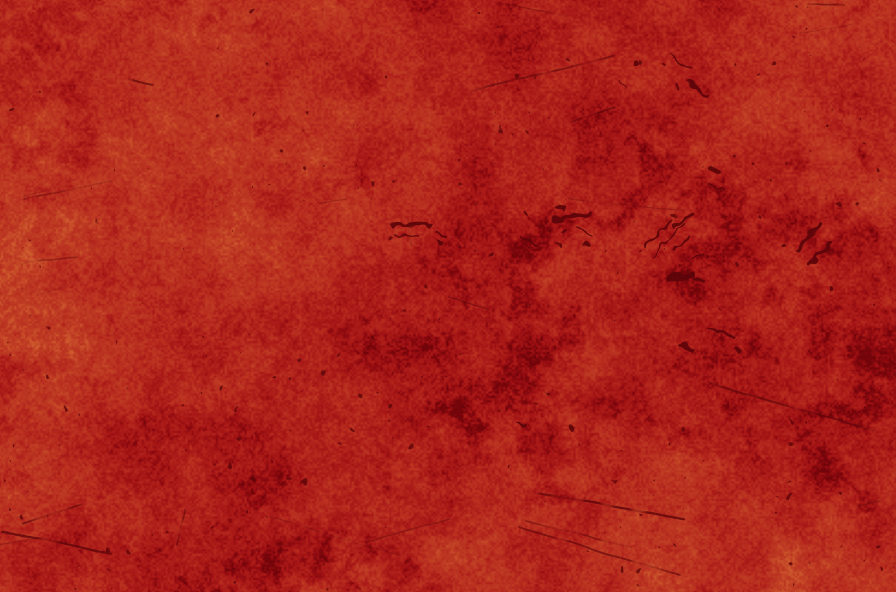
Give the GLSL for this texture, as a WebGL 2 fragment shader.

```glsl
#version 300 es
precision highp float;

#define SEED 17.0
#define CLOUD_AMOUNT 0.60
#define MOTTLE_AMOUNT 0.38
#define GRAIN_AMOUNT 0.42
#define STAIN_AMOUNT 1.25
#define TONE_OFFSET 0.16
#define SCRATCHES 26
#define FLECKS 44
#define FLECKS_PER_CLUSTER 4
#define SPECK_CELLS 34.0
#define MARK_COLOR vec3(0.36, 0.015, 0.035)

uniform vec2 u_resolution;
out vec4 fragColor;

const vec3 TONES[7] = vec3[7](
    vec3(0.45, 0.02, 0.04), vec3(0.56, 0.04, 0.06), vec3(0.64, 0.08, 0.08),
    vec3(0.68, 0.12, 0.10), vec3(0.72, 0.18, 0.12), vec3(0.75, 0.24, 0.14),
    vec3(0.81, 0.36, 0.18));
const float STOPS[7] = float[7](-2.3, -1.55, -0.84, -0.05, 0.84, 1.9, 3.2);

float hash(vec2 p) {
    vec3 q = fract(p.xyx * 0.1031);
    q += dot(q, q.yzx + 33.33);
    return fract((q.x + q.y) * q.z);
}

vec2 hash2(float i, float salt) {
    return vec2(hash(vec2(i, salt + SEED)), hash(vec2(i + 71.0, salt + SEED)));
}

float noise(vec2 p) {
    vec2 cell = floor(p), f = fract(p);
    f = f * f * (3.0 - 2.0 * f);
    return mix(mix(hash(cell), hash(cell + vec2(1, 0)), f.x),
               mix(hash(cell + vec2(0, 1)), hash(cell + vec2(1, 1)), f.x), f.y);
}

float fbm(vec2 p) {
    float sum = 0.0, total = 0.0, amp = 1.0;
    for (int i = 0; i < 5; i++) {
        sum += amp * noise(p);
        total += amp;
        amp *= 0.55;
        p = mat2(1.6, 1.2, -1.2, 1.6) * p + 19.7;
    }
    return sum / total;
}

// Distance to a segment given by centre, direction and half length
float segment(vec2 p, vec2 centre, vec2 dir, float halfLen) {
    vec2 d = p - centre;
    return length(d - dir * clamp(dot(d, dir), -halfLen, halfLen));
}

float softSpot(vec2 p, vec2 centre, vec2 radius) {
    vec2 d = (p - centre) / radius;
    return exp(-dot(d, d));
}

vec3 toneRamp(float z) {
    vec3 color = TONES[0];
    for (int i = 1; i < 7; i++)
        color = mix(color, TONES[i], clamp((z - STOPS[i - 1]) / (STOPS[i] - STOPS[i - 1]), 0.0, 1.0));
    return color;
}

void main() {
    float px = 1.0 / u_resolution.y;
    vec2 p = gl_FragCoord.xy * px;
    float aspect = u_resolution.x * px;
    vec2 warp = vec2(fbm(p * 7.0 + SEED), fbm(p * 7.0 + 43.0)) - 0.5;

    // Worn paint: broad clouds, mottling and fine grain
    float cloud = (fbm(p * 2.3 + warp * 0.6 + SEED) - 0.5) / 0.121;
    float mottle = (fbm(p * 15.0 + SEED * 2.0) - 0.5) / 0.121;
    float grain = (noise(p * 270.0) + 0.7 * noise(p * 131.0 + 9.0) - 0.85) / 0.26;
    float tone = TONE_OFFSET + CLOUD_AMOUNT * cloud + MOTTLE_AMOUNT * mottle + GRAIN_AMOUNT * grain;
    tone += 0.6 * smoothstep(0.22, 0.0, min(p.x, p.y));

    // Ragged dark stains
    float band = softSpot(p, vec2(0.68 * aspect, 0.25), vec2(0.42, 0.09))
               + softSpot(p, vec2(0.09 * aspect, 0.60), vec2(0.17, 0.10))
               + softSpot(p, vec2(0.97 * aspect, 0.50), vec2(0.11, 0.14));
    float spread = fbm(p * 3.4 + warp + 61.0) + 0.13 * band;
    float ragged = fbm(p * 26.0 + 5.0) - 0.5;
    tone -= STAIN_AMOUNT * smoothstep(0.0, 0.2, spread + 0.75 * ragged - 0.58);

    // Thin broken scratches, mostly near level
    float marks = 0.0;
    float gaps = smoothstep(0.3, 0.55, noise(p * 38.0 + 3.0));
    for (int i = 0; i < SCRATCHES; i++) {
        float id = float(i);
        vec2 centre = hash2(id, 3.0) * vec2(aspect, 1.0), r = hash2(id, 8.0), s = hash2(id, 12.0);
        float angle = (r.x - 0.5) * 0.7 + (s.x > 0.8 ? 1.5 : 0.0);
        float halfLen = mix(0.02, 0.15, r.y * r.y);
        float d = segment(p + warp * 0.012, centre, vec2(cos(angle), sin(angle)), halfLen);
        float width = mix(0.0006, 0.0017, s.y);
        float line = 1.0 - smoothstep(width - 0.5 * px, width + 0.8 * px, d);
        marks = max(marks, line * mix(0.25, 0.8, s.y) * mix(0.35, 1.0, gaps));
    }

    // Clustered chips and short strokes with torn rims
    vec2 torn = p + 0.009 * (vec2(noise(p * 95.0), noise(p * 95.0 + 31.0)) - 0.5);
    for (int i = 0; i < FLECKS; i++) {
        float id = float(i), cluster = float(i / FLECKS_PER_CLUSTER);
        vec2 home = hash2(cluster, 21.0), r = hash2(id, 27.0), s = hash2(id, 33.0);
        home = vec2(mix(0.15, 1.0, sqrt(home.x)) * aspect, mix(0.3, 1.0, home.y));
        vec2 centre = home + (r - 0.5) * vec2(0.13, 0.09);
        float angle = (hash(vec2(cluster, 5.0)) - 0.6) * 1.6 + (s.x - 0.5) * 0.8;
        float d = segment(torn, centre, vec2(cos(angle), sin(angle)), 0.001 + 0.036 * s.x * s.x * s.x);
        float width = mix(0.0012, 0.0055, s.y * s.y);
        marks = max(marks, 0.92 * (1.0 - smoothstep(width - 0.7 * px, width + 0.7 * px, d)));
    }

    // Tiny scattered specks
    vec2 cell = floor(torn * SPECK_CELLS);
    vec2 jitter = 0.2 + 0.6 * vec2(hash(cell + 11.0), hash(cell + 57.0));
    float d = length(fract(torn * SPECK_CELLS) - jitter) / SPECK_CELLS;
    float radius = mix(0.001, 0.0042, pow(hash(cell + 83.0), 3.0));
    float present = step(0.93 - 0.25 * smoothstep(0.5, 0.8, noise(cell * 0.17)), hash(cell + 29.0));
    marks = max(marks, 0.8 * present * (1.0 - smoothstep(radius - 0.7 * px, radius + 0.7 * px, d)));

    fragColor = vec4(mix(toneRamp(tone), MARK_COLOR, marks), 1.0);
}
```
